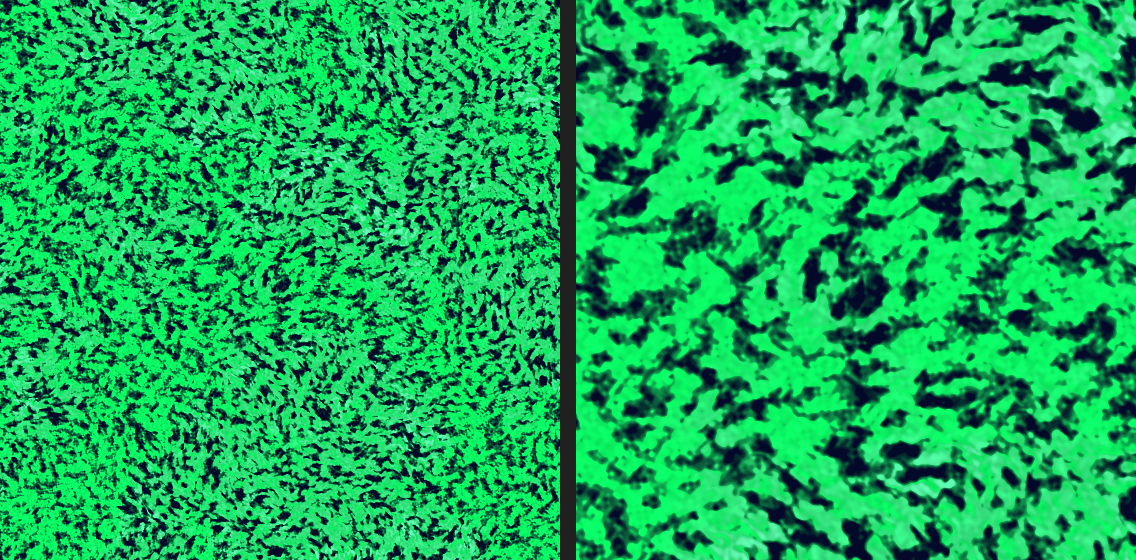
Left, the full canvas; right, a detail of the centre.
Write a Shadertoy shader that draws this texture.

```glsl
// Mottled emerald moss: flowing flecks of navy shadow between smooth and rough patches.

float hash(vec2 p) {
    return fract(sin(dot(p, vec2(127.1, 311.7))) * 43758.5453);
}

float noise(vec2 p) {
    vec2 cell = floor(p), f = fract(p);
    f = f * f * (3.0 - 2.0 * f);
    return mix(mix(hash(cell), hash(cell + vec2(1, 0)), f.x),
               mix(hash(cell + vec2(0, 1)), hash(cell + vec2(1, 1)), f.x), f.y);
}

// Rotates between octaves to hide the noise lattice.
vec2 turn(vec2 p) {
    return mat2(0.8, 0.6, -0.6, 0.8) * p;
}

// Shadow ramp from the lit surface down to navy.
vec3 shade(vec3 lit, float depth) {
    vec3 c = mix(lit, vec3(0.05, 0.55, 0.28), smoothstep(0.0, 0.3, depth));
    c = mix(c, vec3(0.04, 0.35, 0.23), smoothstep(0.3, 0.5, depth));
    c = mix(c, vec3(0.02, 0.18, 0.18), smoothstep(0.5, 0.7, depth));
    return mix(c, vec3(0.015, 0.03, 0.16), smoothstep(0.7, 1.0, depth));
}

void mainImage(out vec4 fragColor, in vec2 fragCoord) {
    vec2 uv = fragCoord / iResolution.y;

    // Patches: rough ones have deep shadows, smooth ones are vivid
    float patches = 0.5 * noise(turn(uv) * 7.0 + 3.7)
                  + 0.32 * noise(uv * 14.0 + 9.2)
                  + 0.18 * noise(uv * 36.0);
    float rough = smoothstep(0.34, 0.66, patches);

    // Turning flow, with a small warp for ragged outlines
    float angle = 0.2 + 3.2 * (noise(uv * 6.0 + 21.0) - 0.5)
                + 2.0 * (noise(uv * 26.0 + 74.0) - 0.5);
    vec2 flow = vec2(cos(angle), sin(angle));
    vec2 warp = vec2(noise(uv * 150.0 + 5.0), noise(uv * 150.0 + 47.0)) - 0.5;
    vec2 p = uv + 0.005 * warp;

    // Smear two noise scales along the flow
    float flecks = 0.0, fibres = 0.0;
    for (int i = -3; i <= 3; i++) {
        vec2 q = p + flow * float(i) * 0.0014;
        flecks += noise(turn(q) * 138.0) / 7.0;
        fibres += noise(turn(turn(q)) * 270.0 + 13.0) / 7.0;
    }
    float grain = noise(turn(uv) * 340.0 + 31.0) - 0.5;
    float height = 8.6 * (0.65 * flecks + 0.35 * fibres - 0.5)
                 + grain * mix(2.3, 1.2, rough);

    // Lit surface: vivid green, paler along fibres in rough patches
    float pale = smoothstep(0.1, 0.85, rough) * smoothstep(0.3, 0.6, fibres + 0.3 * grain);
    vec3 lit = mix(vec3(0.04, 0.97, 0.39), vec3(0.2, 0.86, 0.48), pale);
    float frost = smoothstep(0.58, 0.82, noise(uv * 18.0 + 60.0))
                * smoothstep(0.46, 0.7, fibres + 0.3 * grain);
    lit = mix(lit, vec3(0.4, 0.91, 0.7), 0.7 * frost * rough);
    lit *= 1.0 + 0.2 * grain + 0.4 * pale * (fibres - 0.55);

    float depth = 0.07 - (height + 0.2 * rough) * mix(0.36, 0.62, rough);
    fragColor = vec4(shade(lit, depth), 1.0);
}
```
